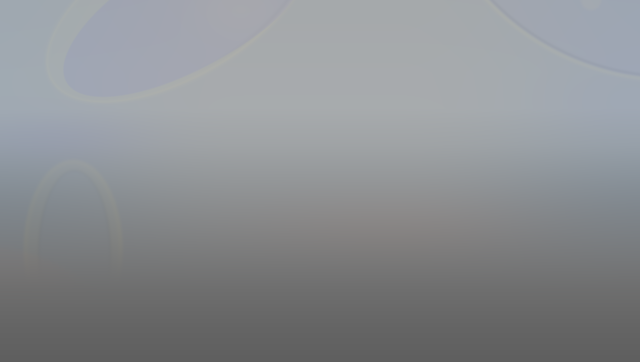
Give the GLSL for this background, as a Shadertoy shader.

```glsl
// A misty grey backdrop: a vertical ramp from pale blue-grey down to charcoal,
// tinted by broad soft glows, with faint glassy rings built from ellipse
// distances. Lengths are in canvas heights, with the origin at the lower left.

const float RAMP[11] = float[11](0.370, 0.395, 0.432, 0.482, 0.532, 0.583,
                                 0.633, 0.663, 0.662, 0.658, 0.655);
const vec3 COOL = vec3(-0.008, 0.006, 0.015);
const vec3 SIDE_BLUE = vec3(-0.026, -0.003, 0.021);
const vec3 LAVENDER = vec3(-0.012, -0.017, 0.016);
const vec3 WARM = vec3(0.017, -0.002, -0.010);
const vec3 CREAM = vec3(0.018, 0.012, -0.006);

const float TILT = 0.5236;
const vec2 BOWL_CENTER = vec2(0.495, 0.982);
const vec2 BOWL_RADII = vec2(0.408, 0.195);
const vec2 MOUTH_CENTER = vec2(0.537, 0.977);
const vec2 MOUTH_RADII = vec2(0.408, 0.156);
const vec2 DISC_CENTER = vec2(1.855, 1.477);
const float DISC_RADIUS = 0.693;
const vec2 ARCH_CENTER = vec2(0.202, 0.312);
const vec2 ARCH_RADII = vec2(0.138, 0.248);
const vec2 GAP_CENTER = vec2(0.206, 0.300);
const vec2 GAP_RADII = vec2(0.099, 0.229);

// Approximate signed distance to an ellipse turned by an angle
float ellipseDist(vec2 p, vec2 center, vec2 radii, float angle) {
    vec2 d = p - center;
    float c = cos(angle), s = sin(angle);
    d = vec2(c * d.x + s * d.y, c * d.y - s * d.x);
    float k = length(d / radii);
    return k * (k - 1.0) / max(length(d / (radii * radii)), 1e-4);
}

float fill(float dist, float soft) {
    return 1.0 - smoothstep(-soft, soft, dist);
}

float line(float dist, float width) {
    return exp(-dist * dist / (width * width));
}

float glow(vec2 p, vec2 center, vec2 size) {
    vec2 d = (p - center) / size;
    return exp(-dot(d, d));
}

float verticalRamp(float y) {
    float t = clamp(y, 0.0, 0.9999) * 10.0;
    int i = int(t);
    return mix(RAMP[i], RAMP[i + 1], fract(t));
}

void mainImage(out vec4 fragColor, in vec2 fragCoord) {
    vec2 p = fragCoord / iResolution.y;
    float aspect = iResolution.x / iResolution.y;
    float soft = max(0.003, 1.0 / iResolution.y);

    // Vertical ramp, cooler toward the top and the sides
    vec3 color = vec3(verticalRamp(p.y));
    float upper = smoothstep(0.15, 0.55, p.y);
    float side = smoothstep(0.22, 0.95, abs(p.x - 0.5 * aspect));
    color += COOL * upper + SIDE_BLUE * side * upper;
    color -= 0.020 * side * glow(p, vec2(p.x, 0.46), vec2(1.0, 0.14));

    // Broad tinted patches
    color += WARM * glow(p, vec2(1.08, 0.38), vec2(0.42, 0.10));
    color += LAVENDER * 0.8 * glow(p, vec2(0.17, 0.62), vec2(0.24, 0.07));
    color += LAVENDER * 0.5 * glow(p, vec2(1.70, 0.72), vec2(0.20, 0.10));

    // Tilted bowl: pale rim around a lavender opening
    float bowl = ellipseDist(p, BOWL_CENTER, BOWL_RADII, TILT);
    float mouth = ellipseDist(p, MOUTH_CENTER, MOUTH_RADII, TILT);
    float inBowl = fill(bowl, soft);
    float inMouth = fill(mouth, soft) * inBowl;
    color += CREAM * 0.75 * (inBowl - inMouth);
    color += LAVENDER * 0.9 * inMouth;
    color += CREAM * 0.9 * inMouth * glow(p, vec2(0.665, 0.98), vec2(0.13, 0.09));
    color += CREAM * 0.7 * line(bowl, 0.006);
    color -= 0.010 * line(bowl + 0.012, 0.006) * smoothstep(0.5, 0.75, p.x);

    // Large disc entering from the upper right corner
    float disc = length(p - DISC_CENTER) - DISC_RADIUS;
    color += LAVENDER * 0.55 * fill(disc, soft);
    color -= 0.022 * line(disc + 0.005, 0.005);
    color += CREAM * 1.1 * line(disc - 0.006, 0.006);
    color += CREAM * fill(length(p - vec2(1.633, 1.0)) - 0.028, 2.0 * soft);

    // Arch at the lower left, dissolving downward
    float arch = ellipseDist(p, ARCH_CENTER, ARCH_RADII, 0.0);
    float gap = ellipseDist(p, GAP_CENTER, GAP_RADII, 0.0);
    float band = fill(arch, 2.0 * soft) * (1.0 - fill(gap, 2.0 * soft));
    float fade = smoothstep(0.20, 0.36, p.y);
    color += fade * CREAM * (0.75 * band + 0.5 * line(arch + 0.008, 0.007));
    color -= fade * 0.008 * line(gap, 0.006);

    // Faint curved ledge below the arch
    float ledge = p.y - 0.318 + 0.12 * p.x + 1.2 * p.x * p.x;
    color += WARM * 0.5 * fill(ledge, 0.01) * smoothstep(0.15, 0.28, p.y)
           * (1.0 - smoothstep(0.1, 0.3, p.x));

    fragColor = vec4(clamp(color, 0.0, 1.0), 1.0);
}
```
